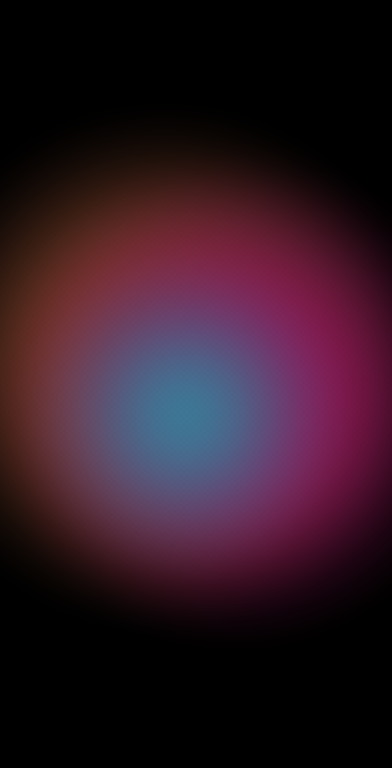
Write a Shadertoy shader that draws this background.

```glsl
// Glow centres and radii, in canvas heights
const vec2 AMBER_CENTRE = vec2(0.215, 0.521);
const vec2 PINK_CENTRE = vec2(0.306, 0.479);
const vec2 BLUE_CENTRE = vec2(0.241, 0.460);
const vec2 AMBER_RADII = vec2(0.098, 0.358);
const vec2 PINK_RADII = vec2(0.065, 0.341);
const vec2 BLUE_RADII = vec2(0.0, 0.236);

// Glow colours and strength
const vec3 AMBER = vec3(0.47, 0.245, 0.15);
const vec3 PINK = vec3(0.55, 0.08, 0.34);
const vec3 BLUE = vec3(0.22, 0.49, 0.60);
const float BLUE_OPACITY = 0.93;

// Faint weave over the lit area
const float WEAVE_COUNT = 128.0;
const float WEAVE_STRENGTH = 0.012;
const float TAU = 6.28319;

// Coverage: full inside radii.x, fading to none at radii.y
float glow(vec2 p, vec2 centre, vec2 radii) {
    return 1.0 - smoothstep(radii.x, radii.y, distance(p, centre));
}

// Crossed sines, aligned to the canvas axes
float weave(vec2 p) {
    vec2 wave = sin(TAU * WEAVE_COUNT * p);
    return wave.x * wave.y;
}

void mainImage(out vec4 fragColor, in vec2 fragCoord) {
    // Keep horizontal placement tied to the canvas centre
    vec2 p = fragCoord / iResolution.y;
    p.x += 0.256 - 0.5 * iResolution.x / iResolution.y;

    // Layer the glows over black, back to front
    vec3 colour = AMBER * glow(p, AMBER_CENTRE, AMBER_RADII);
    colour = mix(colour, PINK, glow(p, PINK_CENTRE, PINK_RADII));
    colour = mix(colour, BLUE, BLUE_OPACITY * glow(p, BLUE_CENTRE, BLUE_RADII));

    // Texture scales with brightness, so black stays clean
    colour *= 1.0 + WEAVE_STRENGTH * weave(p);
    fragColor = vec4(colour, 1.0);
}
```
